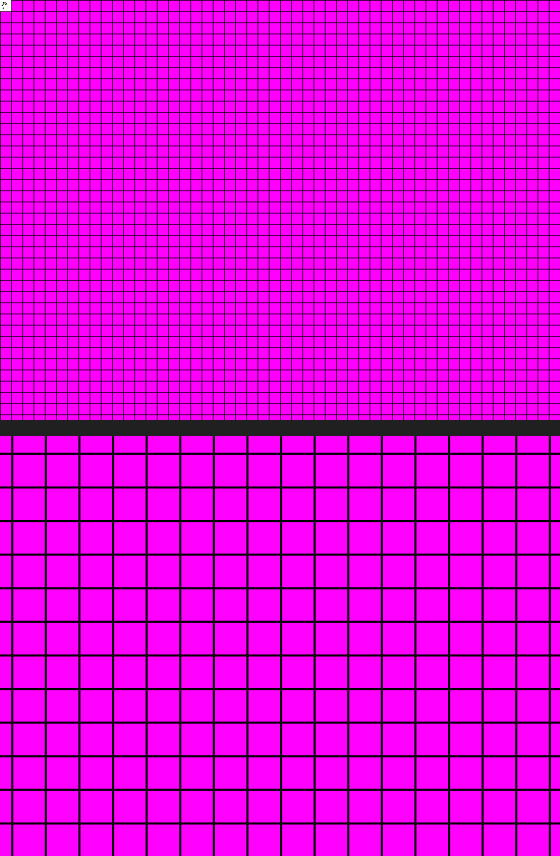
Top: the whole. Bottom: its middle third, enlarged.
Reproduce this pattern procedurally as a Shadertoy shader.

```glsl
// A flat magenta sheet ruled into square tiles by thin black lines, 50 tiles across
// and 37.5 down, counted from the top left, where one white tile carries dark specks.
// Line coverage is integrated over each pixel, so thin rules stay even at any size.

const float TILES_ACROSS = 50.0;
const float LINE_WIDTH = 1.0 / 16.0;   // in tiles, on the left and top tile edges
const vec3 SHEET_COLOR = vec3(1.0, 0.0, 1.0);
const vec3 LINE_COLOR = vec3(0.0);
const vec3 MARKED_COLOR = vec3(1.0);
const vec3 SPECK_COLOR = vec3(0.05);
const int SPECK_COUNT = 7;
const float SPECK_RADIUS = 0.055;      // in tiles
const float SPECK_SPREAD = 0.65;       // in tiles

vec2 hash2(float n) {
    return fract(sin(n * vec2(127.1, 311.7)) * 43758.5);
}

// Total line width between zero and x, per axis
vec2 lineIntegral(vec2 x) {
    return floor(x) * LINE_WIDTH + min(fract(x), LINE_WIDTH);
}

// Share of a square pixel that the ruled lines cover
float lineCoverage(vec2 p, float pixel) {
    vec2 c = (lineIntegral(p + 0.5 * pixel) - lineIntegral(p - 0.5 * pixel)) / pixel;
    return 1.0 - (1.0 - c.x) * (1.0 - c.y);
}

// Share of a square pixel inside the first tile
float markedCoverage(vec2 p, float pixel) {
    vec2 c = clamp((1.0 - p) / pixel + 0.5, 0.0, 1.0);
    return c.x * c.y;
}

// Small round dots scattered about the middle of the first tile
float speckCoverage(vec2 p, float pixel) {
    float cover = 0.0;
    for (int i = 0; i < SPECK_COUNT; i++) {
        vec2 center = 0.5 + SPECK_SPREAD * (hash2(float(i) + 1.0) - 0.5);
        float d = length(p - center) - SPECK_RADIUS;
        cover = max(cover, clamp(0.5 - d / pixel, 0.0, 1.0));
    }
    return cover;
}

void mainImage(out vec4 fragColor, in vec2 fragCoord) {
    // Tile units, with y running down from the top edge
    float pixel = TILES_ACROSS / iResolution.x;
    vec2 p = vec2(fragCoord.x, iResolution.y - fragCoord.y) * pixel;

    // Ruled sheet
    vec3 color = mix(SHEET_COLOR, LINE_COLOR, lineCoverage(p, pixel));

    // Marked corner tile
    vec3 marked = mix(MARKED_COLOR, SPECK_COLOR, speckCoverage(p, pixel));
    color = mix(color, marked, markedCoverage(p, pixel));

    fragColor = vec4(color, 1.0);
}
```
